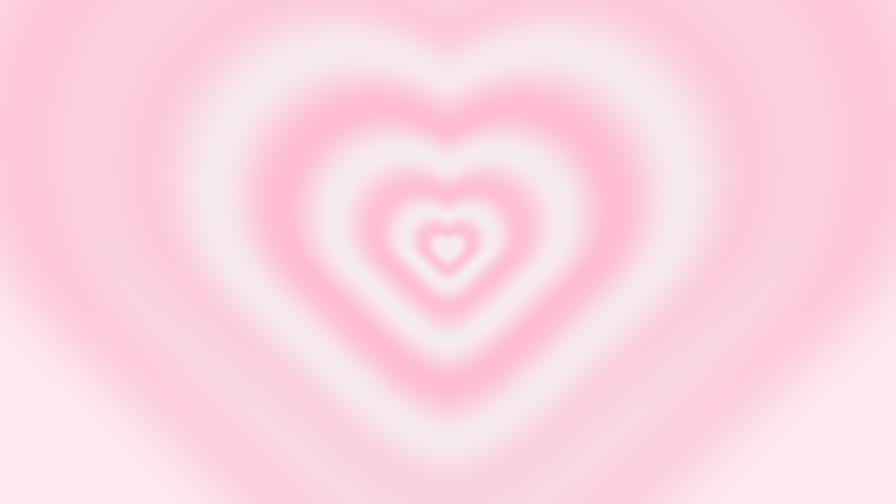
Write a Shadertoy shader that draws this background.

```glsl
// Soft concentric hearts in pink and white, growing from the middle of the canvas.
// A heart gauge gives each point the half-width of the heart passing through it,
// and that size selects a shade from a smooth series of bands.

// Half-width of the heart through p: two lobes joined to a tilted square.
float heartSize(vec2 p) {
    float lengthSq = dot(p, p) + 1e-7;
    // Round the tip more than the notch.
    float rounding = mix(0.25, 0.08, smoothstep(-0.6, 0.6, p.y * inversesqrt(lengthSq)));
    p.x = sqrt(p.x * p.x + rounding * rounding * lengthSq);

    float along = dot(p, vec2(0.42, 0.27));
    float lobe = lengthSq / max(along + sqrt(along * along + 0.1107 * lengthSq), 1e-5);
    float square = max((p.x - p.y) / 1.04, (p.x + p.y) / 0.69);
    return min(lobe, square);
}

// Pink strength by heart size, eased between the crests and troughs.
float bandStrength(float size) {
    const int COUNT = 11;
    vec2 stops[COUNT] = vec2[COUNT](
        vec2(0.018, 0.0), vec2(0.046, 0.88), vec2(0.083, 0.0), vec2(0.139, 0.94),
        vec2(0.220, 0.0), vec2(0.320, 1.0), vec2(0.451, 0.04), vec2(0.579, 0.70),
        vec2(0.694, 0.55), vec2(0.822, 0.77), vec2(1.040, 0.08));
    float strength = stops[0].y;
    for (int i = 1; i < COUNT; i++) {
        float blend = smoothstep(stops[i - 1].x, stops[i].x, size);
        strength = mix(strength, stops[i].y, blend);
    }
    return strength;
}

void mainImage(out vec4 fragColor, in vec2 fragCoord) {
    vec2 p = (fragCoord - vec2(0.5, 0.505) * iResolution.xy) / iResolution.y;
    float size = heartSize(p);
    float strength = bandStrength(size);

    // The outer bands fade toward the bottom.
    float outer = smoothstep(0.42, 0.62, size);
    strength *= 1.0 - 0.22 * outer * smoothstep(0.1, -0.4, p.y);

    vec3 white = mix(vec3(0.965, 0.925, 0.942), vec3(0.990, 0.925, 0.943),
                     smoothstep(0.6, 1.0, size));
    vec3 pink = vec3(0.995, 0.735, 0.828);
    fragColor = vec4(mix(white, pink, strength), 1.0);
}
```
